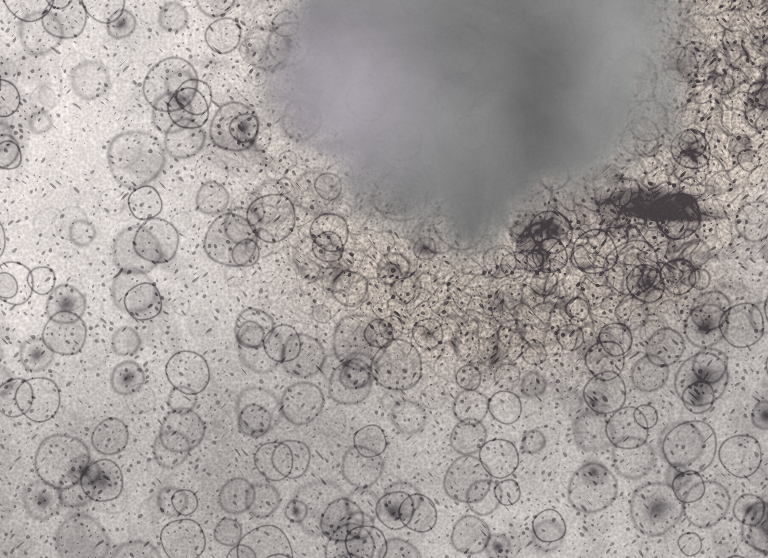
A WebGL 1 fragment shader for this texture:

```glsl
precision highp float;
// Microscope view of pale, speckled fluid: thin dark vesicle rings, a tangled
// web around a soft grey fog, and dark clumps. Light comes from layered sines,
// while rings, web, specks and grain are scattered over jittered cells.

uniform vec2 u_resolution;

#define FOG_CENTER vec2(0.87, 0.93)
#define FOG_SIZE vec2(0.38, 0.37)
#define RING_DENSITY 0.62
#define RING_INK 0.48
#define WEB_INK 0.50
#define SPECK_INK 0.75
#define GRAIN 0.24
#define CLUMP_INK 0.60
#define INK_COLOR vec3(0.20, 0.18, 0.20)
#define WARM_TINT vec3(1.05, 0.99, 0.94)
#define COOL_TINT vec3(1.01, 0.99, 0.99)
#define FOG_TINT vec3(0.99, 1.00, 0.99)

vec2 hash2(vec2 p) {
  vec3 q = fract(p.xyx * vec3(0.1031, 0.1030, 0.0973));
  q += dot(q, q.yzx + 33.33);
  return fract((q.xx + q.yz) * q.zy);
}

// Layered, mutually bent sines, roughly -1 to 1
float cloud(vec2 p) {
  float sum = 0.0, amp = 0.6;
  for (int i = 0; i < 6; i++) {
    p = mat2(0.8, -0.6, 0.6, 0.8) * p * 1.75 + 1.7;
    p += 0.6 * sin(p.yx * 0.9 + 0.4);
    sum += amp * sin(p.x) * sin(p.y);
    amp *= 0.62;
  }
  return sum;
}

// Distances to the nearest and second nearest cell point
vec2 cellular(vec2 p) {
  vec2 g = floor(p), nearest = vec2(8.0);
  for (int y = -1; y <= 1; y++)
    for (int x = -1; x <= 1; x++) {
      vec2 id = g + vec2(x, y);
      float d = length(id + hash2(id) - p);
      nearest = d < nearest.x ? vec2(d, nearest.x) : vec2(nearest.x, min(nearest.y, d));
    }
  return nearest;
}

float web(vec2 p) {
  vec2 f = cellular(p);
  return 1.0 - smoothstep(0.02, 0.17, f.y - f.x);
}

// x: ring outline, y: shaded body, z: dark core
vec3 vesicles(vec2 p, float cell, float seed) {
  vec2 g = floor(p / cell);
  vec3 sum = vec3(0.0);
  for (int y = -1; y <= 1; y++)
    for (int x = -1; x <= 1; x++) {
      vec2 id = g + vec2(x, y);
      vec2 place = hash2(id + seed), kind = hash2(id + seed + 57.0);
      vec2 d = p - (id + place) * cell;
      float r = cell * mix(0.22, 0.48, kind.x);
      float dist = length(d + 0.05 * r * sin(d.yx * 3.0 / r + place * 6.0));
      float blur = mix(0.0017, 0.0055, place.x * place.x);
      float e = (dist - r) / blur;
      float shown = step(kind.y, RING_DENSITY);
      sum.x += shown * exp(-e * e) * mix(1.0, 0.4, place.x);
      sum.y += shown * (1.0 - smoothstep(0.75 * r, 1.05 * r, dist)) * place.y;
      sum.z += step(kind.y, 0.10) * exp(-dist * dist / (0.18 * r * r));
    }
  return sum;
}

float specks(vec2 p, float cell, float pixel) {
  vec2 id = floor(p / cell);
  vec2 place = hash2(id + 211.0), kind = hash2(id + 307.0);
  float r = cell * mix(0.08, 0.30, kind.x * kind.x);
  float d = length(p - (id + 0.3 + 0.4 * place) * cell);
  return step(kind.y, 0.48) * (1.0 - smoothstep(r - 0.5 * pixel, r + 0.8 * pixel, d));
}

float glow(vec2 p, vec2 center, vec2 size) {
  vec2 q = (p - center) / size;
  return exp(-dot(q, q));
}

void main() {
  vec2 p = gl_FragCoord.xy / u_resolution.y;
  float pixel = 1.0 / u_resolution.y;
  float broad = cloud(p * 2.3), fine = cloud(p * 7.0 + 4.0);

  // Regions: fog, and the tangled band hugging its lower right rim
  float fogDist = length((p - FOG_CENTER) / FOG_SIZE) + 0.10 * broad + 0.09 * fine;
  float fog = 1.0 - smoothstep(0.78, 1.12, fogDist);
  float rim = (fogDist - 1.25) / 0.38;
  float band = exp(-rim * rim) * smoothstep(0.25, 0.85, p.x);
  float clear = 1.0 - 0.93 * fog;

  // Light of the fluid and of the fog
  float left = (1.0 - smoothstep(0.15, 0.85, p.x)) * smoothstep(0.10, 0.55, p.y);
  float light = 0.73 + 0.17 * left + 0.07 * broad + 0.05 * fine;
  light -= 0.08 * smoothstep(0.65, 0.95, length(p - vec2(0.69, 0.5)));
  float fogLight = 0.50 + 0.05 * broad + 0.035 * fine;
  fogLight += 0.15 * glow(p, vec2(0.59, 0.84), vec2(0.16));
  fogLight += 0.07 * glow(p, vec2(1.15, 0.92), vec2(0.12));
  fogLight -= 0.10 * glow(p, vec2(0.96, 0.76), vec2(0.06, 0.16));

  // Ink: rings, web, specks and clumps
  vec2 bent = p + 0.008 * sin(p.yx * 47.0 + 3.0 * broad) + 0.004 * sin(p.yx * 131.0);
  vec3 rings = vesicles(p, 0.082, 0.0) + vesicles(p + 0.37, 0.105, 91.0)
             + vesicles(p + 0.71, 0.064, 173.0) * (0.25 + 0.75 * band);
  float tangle = web(bent * 27.0) + 0.7 * web(bent.yx * 51.0 + 9.0);
  float clump = smoothstep(0.18, 0.75, fine + 0.35 * broad) * (0.3 + 0.5 * band);
  clump += 0.75 * glow(p, vec2(1.19, 0.58), vec2(0.08, 0.19)) * (0.6 + 0.6 * fine);
  float ink = RING_INK * min(rings.x, 1.3) + 0.11 * rings.y + 0.55 * rings.z;
  ink += WEB_INK * tangle * (0.07 + 0.60 * band) + CLUMP_INK * max(clump, 0.0);
  ink += SPECK_INK * specks(bent, 0.0125, pixel) * (0.55 + 0.35 * band);
  float grain = (cellular(p * 165.0).x - 0.45) * GRAIN * (0.6 + 0.7 * band);

  // Colour
  vec3 fluid = (light + grain) * mix(COOL_TINT, WARM_TINT, min(1.0, 0.25 + band));
  vec3 lilac = vec3(0.02, -0.01, 0.03) * glow(p, vec2(0.59, 0.84), vec2(0.2));
  vec3 color = mix(fluid, fogLight * FOG_TINT + lilac + 0.1 * grain, fog);
  color = mix(color, INK_COLOR, clamp(ink * clear, 0.0, 0.88));
  gl_FragColor = vec4(clamp(color, 0.0, 1.0), 1.0);
}
```
